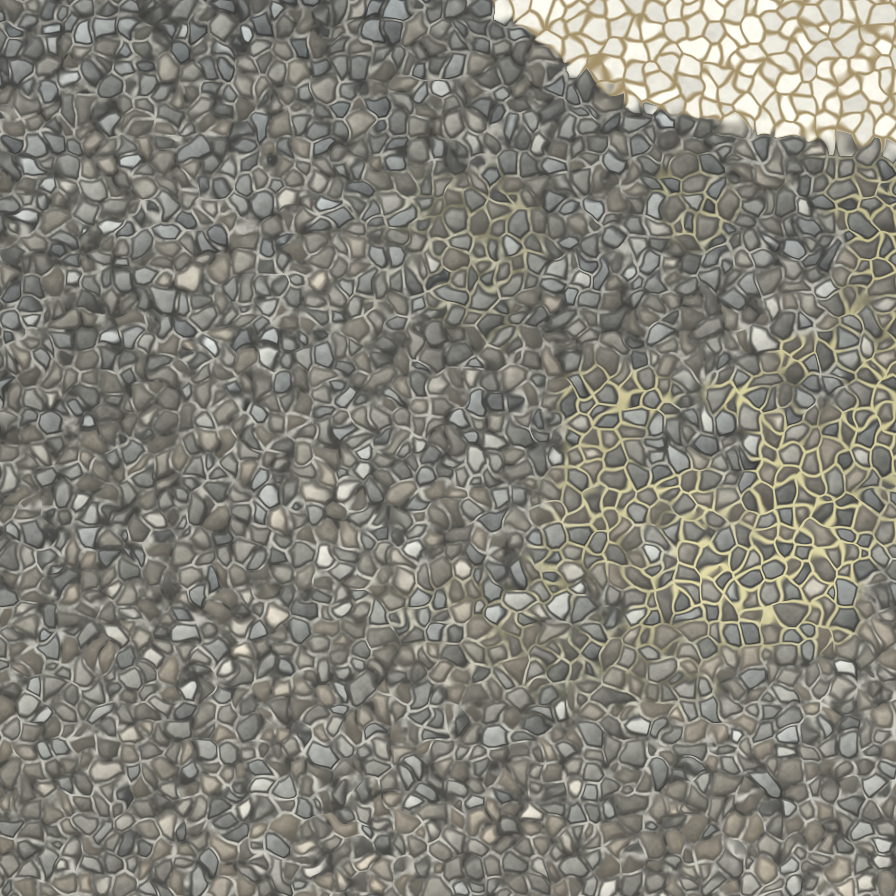
Give the GLSL for this texture, as a Shadertoy shader.

```glsl
// Washed pebble paving: grey stones with dark rims, patches of cream grout,
// and a sunlit white corner. Stones are cells of a warped Voronoi diagram
// in which every cell has its own stretch, direction and size.

const float STONES_ACROSS = 46.0;
const vec3 GREY_TINT = vec3(1.01, 1.0, 0.945);
const vec3 CREAM_GROUT = vec3(0.84, 0.81, 0.62);
const vec3 TAN_GROUT = vec3(0.64, 0.57, 0.42);
const vec3 SUNLIT_STONE = vec3(0.98, 0.97, 0.92);
const vec2 LIGHT_DIR = vec2(-0.5, 0.86);

struct Stone {
    float rim;    // 0 on the border with the next stone, grows inwards
    vec2 offset;  // position relative to the stone centre
    vec2 seed;    // two random values of the stone
};

float hash(vec2 p) {
    return fract(sin(dot(p, vec2(127.1, 311.7))) * 43758.5453);
}

vec2 hash2(vec2 p) {
    return vec2(hash(p), hash(p + 57.3));
}

float noise(vec2 p) {
    vec2 i = floor(p);
    vec2 f = fract(p);
    f = f * f * (3.0 - 2.0 * f);
    float low = mix(hash(i), hash(i + vec2(1, 0)), f.x);
    float high = mix(hash(i + vec2(0, 1)), hash(i + vec2(1, 1)), f.x);
    return mix(low, high, f.y);
}

float fbm(vec2 p) {
    return 0.55 * noise(p) + 0.3 * noise(p * 2.1 + 7.0) + 0.15 * noise(p * 4.3 + 19.0);
}

// Distance in a rotated, stretched frame gives oval cells
float ovalDistance(vec2 d, float angle, float stretch) {
    float c = cos(angle);
    float s = sin(angle);
    d = vec2(c * d.x + s * d.y, c * d.y - s * d.x);
    return length(d * vec2(1.0 / stretch, stretch));
}

Stone findStone(vec2 p) {
    Stone stone = Stone(0.0, vec2(0), vec2(0));
    vec2 home = floor(p);
    float nearest = 9.0;
    float second = 9.0;
    for (int y = -2; y <= 2; y++) {
        for (int x = -2; x <= 2; x++) {
            vec2 cell = home + vec2(x, y);
            vec2 seed = hash2(cell + 3.7);
            vec2 d = p - cell - 0.08 - 0.84 * hash2(cell);
            float stretch = mix(1.0, 1.4, seed.y);
            float dist = ovalDistance(d, 6.2832 * seed.x, stretch);
            dist -= 0.28 * hash(cell + 91.0);
            if (dist < nearest) {
                second = nearest;
                nearest = dist;
                stone.offset = d;
                stone.seed = hash2(cell + 23.0);
            } else {
                second = min(second, dist);
            }
        }
    }
    stone.rim = second - nearest;
    return stone;
}

// Positive inside the sunlit corner at the upper right
float sunlitCorner(vec2 uv) {
    float edge = 0.83 + 0.18 * (1.0 - uv.x) + 0.62 * max(0.69 - uv.x, 0.0);
    return min(uv.y - edge, uv.x - 0.54);
}

// Where the grout shows through as cream
float creamMask(vec2 uv) {
    float zone = smoothstep(0.3, 0.8, uv.x) * smoothstep(0.16, 0.36, uv.y)
               * (1.0 - smoothstep(0.74, 0.88, uv.y));
    return zone * smoothstep(0.47, 0.68, fbm(uv * 9.0 + 4.0));
}

vec3 shadedStone(Stone stone, vec2 uv, float grain) {
    float facing = dot(stone.offset, LIGHT_DIR);
    float face = mix(0.46, 0.69, stone.seed.x) + 0.15 * smoothstep(0.86, 1.0, stone.seed.x);
    face += 0.14 * facing + 0.14 * (grain - 0.5);
    float dark = 0.30 + 0.13 * stone.seed.y + 0.1 * facing;
    float rimWidth = mix(0.42, 0.68, stone.seed.y);
    float tone = mix(dark, face, smoothstep(0.2, rimWidth, stone.rim));
    float warmth = (stone.seed.y - 0.5) * 0.07 + 0.025 * (0.5 - uv.y);
    return tone * (GREY_TINT + vec3(warmth, 0.0, -warmth));
}

vec3 shadedGrout(vec2 uv, float cream) {
    float tone = mix(0.28, 0.76, smoothstep(0.2, 0.8, fbm(uv * 62.0 + 11.0)));
    return mix(tone * GREY_TINT, CREAM_GROUT, cream);
}

void mainImage(out vec4 fragColor, in vec2 fragCoord) {
    vec2 uv = fragCoord / iResolution.xy;
    vec2 p = uv * STONES_ACROSS;
    vec2 warp = vec2(noise(p * 1.3), noise(p * 1.3 + 40.0)) - 0.5;
    Stone stone = findStone(p + 0.4 * warp);
    float grain = fbm(p * 2.6);

    // Grey paving, a little darker towards the top
    float cream = creamMask(uv);
    float body = smoothstep(0.03, 0.24, stone.rim);
    vec3 paving = mix(shadedGrout(uv, cream), shadedStone(stone, uv, grain), body);
    paving *= mix(1.06, 0.94, uv.y) + 0.16 * (fbm(uv * 5.0) - 0.5);
    paving *= 1.0 - 0.08 * cream * body;

    // Sunlit paving, bleached with thin tan joints
    vec3 bleached = SUNLIT_STONE * mix(0.9, 1.06, stone.seed.x) + 0.08 * (grain - 0.5);
    vec3 sunlit = mix(TAN_GROUT, bleached, smoothstep(0.02, 0.3, stone.rim));

    // The border follows whole stones, softened across the joints
    vec2 centre = uv - stone.offset / STONES_ACROSS;
    float inside = mix(sunlitCorner(uv), sunlitCorner(centre), body);
    vec3 color = mix(paving, sunlit, smoothstep(-0.004, 0.004, inside));
    fragColor = vec4(clamp(color, 0.0, 1.0), 1.0);
}
```
